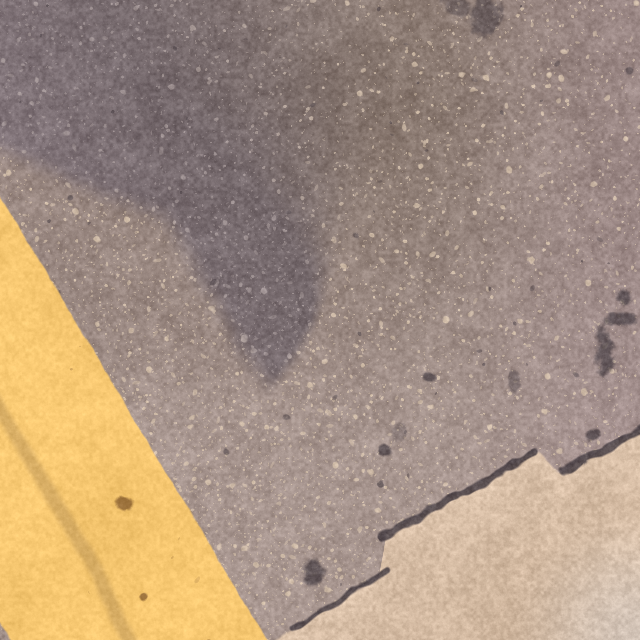
This texture is drawn by a three.js fragment shader. Its source:

```glsl
// Speckled asphalt with a soft shadow, a yellow painted stripe and a pale curb.
#define ASPHALT vec3(0.615, 0.545, 0.520)
#define SHADE vec3(0.445, 0.400, 0.415)
#define CHIP vec3(0.860, 0.780, 0.690)
#define YELLOW vec3(0.965, 0.780, 0.440)
#define SEAM vec3(0.800, 0.640, 0.370)
#define CURB vec3(0.825, 0.725, 0.630)
#define TAR vec3(0.290, 0.255, 0.275)
#define CHIP_SCALE 52.0
#define GRAIN 0.09
#define EDGE 0.002

varying vec2 vUv;

float hash(vec2 p) {
  vec3 q = fract(vec3(p.xyx) * 0.1031);
  q += dot(q, q.yzx + 33.33);
  return fract((q.x + q.y) * q.z);
}

float noise(vec2 p) {
  vec2 i = floor(p), f = fract(p);
  f = f * f * (3.0 - 2.0 * f);
  return mix(mix(hash(i), hash(i + vec2(1, 0)), f.x),
             mix(hash(i + vec2(0, 1)), hash(i + vec2(1, 1)), f.x), f.y);
}

float fbm(vec2 p) {
  float sum = 0.0, amp = 0.5;
  for (int i = 0; i < 4; i++) {
    sum += amp * noise(p);
    p = mat2(1.6, 1.2, -1.2, 1.6) * p + 7.3;
    amp *= 0.5;
  }
  return sum / 0.9375;
}

mat2 turn(float a) { return mat2(cos(a), sin(a), -sin(a), cos(a)); }

// One randomly turned stone per grid cell, present with the given chance.
float chips(vec2 p, float scale, float chance) {
  vec2 g = turn(scale) * p * scale + 200.0, id = floor(g);
  float r = hash(id + 3.1), s = hash(id + 41.7);
  vec2 c = 0.35 + 0.3 * vec2(hash(id + 11.3), hash(id + 23.9));
  vec2 q = turn(6.283 * s) * (fract(g) - c);
  q /= mix(0.10, 0.32, r * r) * vec2(1.0, mix(0.4, 0.9, s));
  float shape = length(q) + 0.5 * (noise(g * 5.0) - 0.5);
  return (1.0 - smoothstep(0.65, 1.25, shape)) * step(hash(id + 71.5), chance) * mix(0.45, 1.0, s);
}

// Ragged dark spot.
float spot(vec2 p, vec2 c, vec2 r) {
  float d = length((p - c) / r) + 1.1 * (fbm(p * 65.0) - 0.5);
  return 1.0 - smoothstep(0.6, 1.15, d);
}

// Ragged crack between two points.
float crack(vec2 p, vec2 a, vec2 b, float w) {
  p.y += 0.007 * (noise(p * 38.0) - 0.5);
  vec2 ab = b - a;
  float d = length(p - a - ab * clamp(dot(p - a, ab) / dot(ab, ab), 0.0, 1.0));
  w *= 0.5 + noise(p * 75.0);
  return 1.0 - smoothstep(w - EDGE, w + EDGE, d);
}

// Positive inside the shadow: a wide slope, then a blunt wedge.
float shadow(vec2 p) {
  p += 0.025 * (vec2(fbm(p * 14.0), fbm(p * 14.0 + 9.0)) - 0.5);
  float slope = (p.y - 0.765 + 0.41 * p.x) * 0.92;
  float wedge = (p.y - 0.66 + 1.64 * (p.x - 0.255)) * 0.52;
  float lower = smoothstep(-0.022, 0.024, max(slope, wedge));
  float tip = smoothstep(-0.012, 0.014, (p.y - 0.39 - 1.42 * (p.x - 0.42)) * 0.58);
  float blur = 0.012 + 0.26 * smoothstep(0.5, 1.0, p.y);
  float side = 0.497 - 0.25 * max(p.y - 0.65, 0.0) - p.x;
  return lower * tip * smoothstep(-blur, blur, side);
}

void main() {
  vec2 p = vUv;
  float cloud = fbm(p * 6.0), mottle = fbm(p * 42.0);
  float grain = (fbm(p * 190.0) - 0.5) * GRAIN * 2.0;

  // Asphalt tone: brown toward the top centre, mauve at the right
  vec3 col = ASPHALT + 0.07 * (cloud - 0.5) + 0.10 * (mottle - 0.5);
  col -= vec3(0.075, 0.07, 0.08) * exp(-dot(p - vec2(0.56, 0.86), p - vec2(0.56, 0.86)) * 9.0);
  col += vec3(0.015, 0.008, 0.025) * smoothstep(0.65, 1.0, p.x);
  col += 0.035 * smoothstep(0.65, 0.2, p.y);
  float dark = shadow(p);
  vec3 shade = SHADE + vec3(0.06, 0.055, 0.065) * smoothstep(0.3, -0.2, p.x - 0.5 * (1.0 - p.y));
  col = mix(col, shade + 0.09 * (mottle - 0.5), dark * 0.92);

  // Stones and pits
  float amount = 0.26 + 0.25 * smoothstep(0.85, 0.4, p.y) * smoothstep(0.95, 0.3, p.x);
  float stones = max(chips(p, CHIP_SCALE, amount), chips(p, CHIP_SCALE * 1.7, amount));
  stones = max(stones, 0.65 * chips(p + 0.37, CHIP_SCALE * 2.4, amount));
  col = mix(col, mix(CHIP, vec3(0.66, 0.61, 0.61), dark), stones * 0.85);
  col = mix(col, TAR, 0.6 * chips(p + 0.7, CHIP_SCALE * 0.9, 0.035));

  // Tar stains
  float stain = 0.75 * spot(p, vec2(0.757, 0.973), vec2(0.025, 0.035));
  stain = max(stain, 0.6 * spot(p, vec2(0.715, 0.99), vec2(0.025, 0.017)));
  stain = max(stain, spot(p, vec2(0.945, 0.452), vec2(0.018, 0.035)));
  stain = max(stain, spot(p, vec2(0.974, 0.50), vec2(0.028, 0.012)));
  stain = max(stain, spot(p, vec2(0.976, 0.535), vec2(0.013)));
  stain = max(stain, spot(p, vec2(0.488, 0.107), vec2(0.018, 0.021)));
  stain = max(stain, spot(p, vec2(0.60, 0.296), vec2(0.010)));
  stain = max(stain, spot(p, vec2(0.672, 0.411), vec2(0.011, 0.008)));
  stain = max(stain, 0.6 * spot(p, vec2(0.803, 0.40), vec2(0.009, 0.021)));
  stain = max(stain, 0.4 * spot(p, vec2(0.622, 0.326), vec2(0.013, 0.016)));
  stain = max(stain, spot(p, vec2(0.925, 0.32), vec2(0.012)));
  col = mix(col, TAR, 0.75 * stain);

  // Curb with three stepped edges
  float top = mix(0.017 + 0.61 * (p.x - 0.456), 0.16 + 0.552 * (p.x - 0.592), smoothstep(0.590, 0.606, p.x));
  top = mix(top, 0.264 + 0.537 * (p.x - 0.879), smoothstep(0.833, 0.879, p.x));
  float depth = (top - p.y) * 0.87 + 0.008 * (mottle - 0.5);
  vec3 curb = CURB + 0.09 * (cloud - 0.5) + 0.08 * (mottle - 0.5) + 0.045 * exp(-max(depth, 0.0) * 25.0);
  curb = mix(curb, vec3(0.83, 0.77, 0.72), smoothstep(0.22, 0.0, length(p - vec2(1.0, 0.0))));
  col = mix(col, curb, smoothstep(-0.003, 0.004, depth));
  float cracks = crack(p, vec2(0.456, 0.017), vec2(0.605, 0.108), 0.0038);
  cracks = max(cracks, crack(p, vec2(0.594, 0.160), vec2(0.833, 0.292), 0.0058));
  cracks = max(cracks, crack(p, vec2(0.879, 0.264), vec2(1.01, 0.331), 0.0055));
  cracks = max(cracks, spot(p, vec2(0.911, 0.281), vec2(0.011)));
  col = mix(col, TAR, 0.88 * cracks);

  // Yellow stripe with a worn seam
  float across = dot(p, vec2(0.857, 0.515)) - 0.3574 + 0.006 * (mottle - 0.5);
  vec3 paint = YELLOW + 0.07 * (cloud - 0.5) + 0.06 * (mottle - 0.5);
  float seam = abs(across + 0.172 + 0.012 * smoothstep(0.13, 0.0, p.y));
  paint = mix(paint, SEAM, 0.75 * smoothstep(0.017, 0.004, seam));
  float flecks = max(spot(p, vec2(0.195, 0.214), vec2(0.014, 0.011)), spot(p, vec2(0.225, 0.068), vec2(0.007)));
  paint = mix(paint, TAR * vec3(1.5, 1.1, 0.5), 0.65 * max(flecks, 0.5 * chips(p, 42.0, 0.05)));
  float stripe = smoothstep(EDGE, -EDGE, across) * smoothstep(-0.345, -0.340, across);
  col = mix(col, paint, stripe);

  gl_FragColor = vec4(col + grain * mix(1.0, 0.6, stripe), 1.0);
}
```
